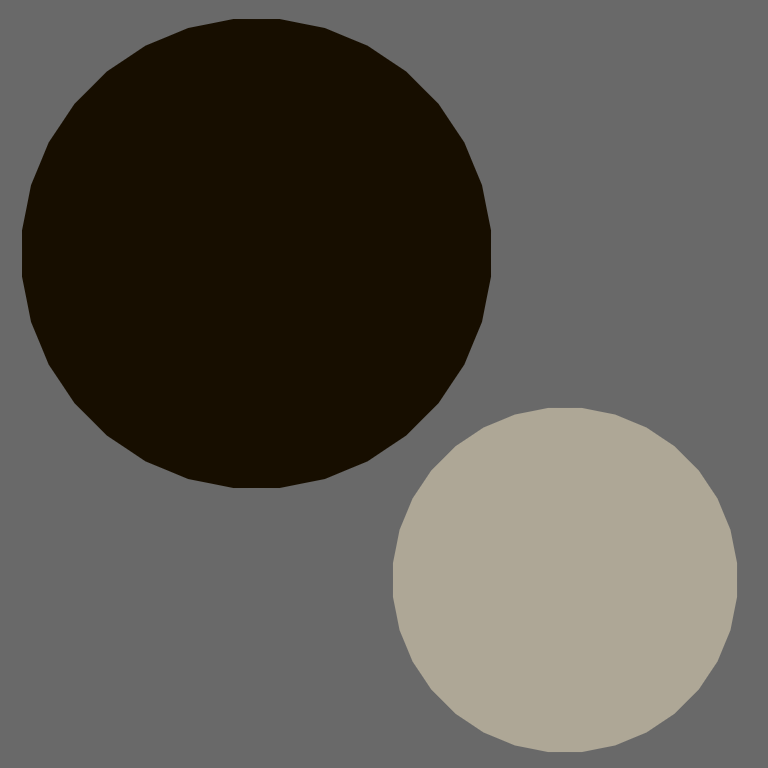
A WebGL 2 fragment shader for this background:

```glsl
#version 300 es
precision highp float;
// Two many-sided discs, one dark and one sand-coloured, on a flat grey ground.

#define SIDES 32.0
#define DARK_CENTER vec2(0.3340, 0.6699)
#define DARK_APOTHEM 0.3053
#define SAND_CENTER vec2(0.7357, 0.2448)
#define SAND_APOTHEM 0.2240
#define GROUND_COLOR vec3(0.412, 0.412, 0.412)
#define DARK_COLOR vec3(0.090, 0.055, 0.0)
#define SAND_COLOR vec3(0.682, 0.655, 0.588)

uniform vec2 u_resolution;
out vec4 fragColor;

const float TAU = 6.2831853;

// Signed distance to the nearest side line of a regular polygon, facing +x
float polygonDistance(vec2 p, float apothem) {
    float sector = TAU / SIDES;
    float angle = p == vec2(0.0) ? 0.0 : atan(p.y, p.x);
    float offset = angle - sector * floor(angle / sector + 0.5);
    return length(p) * cos(offset) - apothem;
}

// Coverage with an edge about one pixel wide
float coverage(float dist, float pixel) {
    return clamp(0.5 - dist / pixel, 0.0, 1.0);
}

void main() {
    float scale = min(u_resolution.x, u_resolution.y);
    vec2 uv = (gl_FragCoord.xy - 0.5 * u_resolution) / scale + 0.5;
    float pixel = 1.0 / scale;

    float dark = polygonDistance(uv - DARK_CENTER, DARK_APOTHEM);
    float sand = polygonDistance(uv - SAND_CENTER, SAND_APOTHEM);

    // Layer the discs over the ground
    vec3 color = GROUND_COLOR;
    color = mix(color, DARK_COLOR, coverage(dark, pixel));
    color = mix(color, SAND_COLOR, coverage(sand, pixel));
    fragColor = vec4(color, 1.0);
}
```
